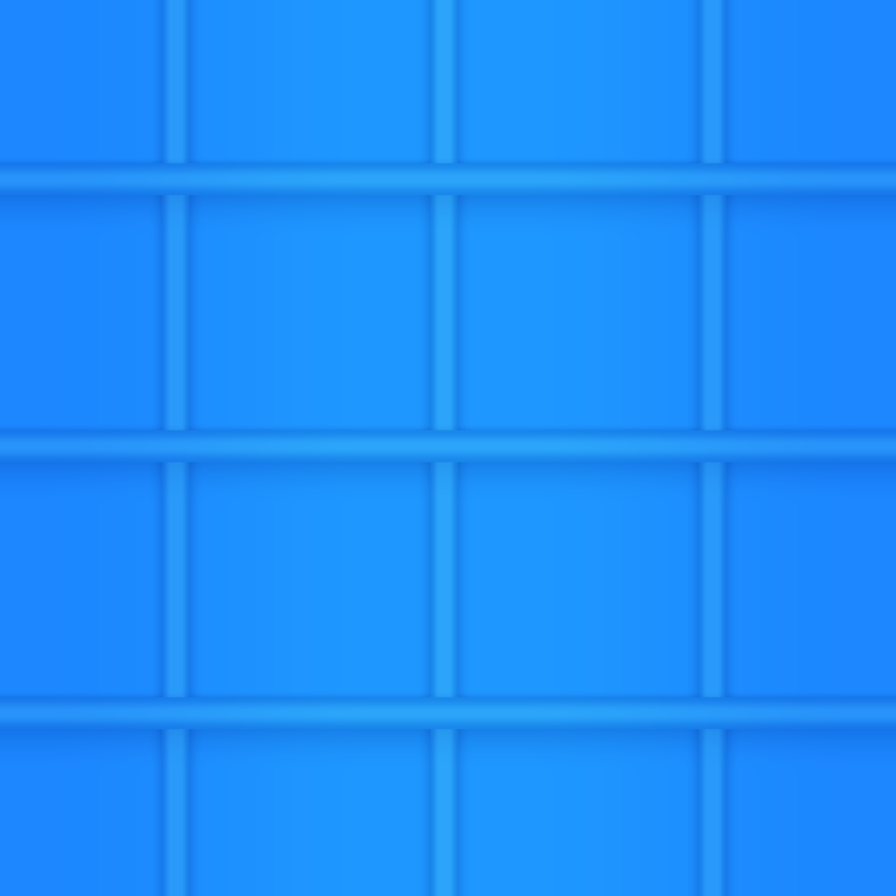
Write a Shadertoy shader that draws this pattern.

```glsl
// Blue panel wall crossed by three upright and three level rounded bars with soft shadows.

const vec2  PITCH       = vec2(0.2995, 0.2980);  // spacing of upright and level bars
const vec2  CENTER      = vec2(0.4957, 0.5020);  // middle crossing
const vec2  HALF_WIDTH  = vec2(0.0155, 0.0178);  // half width of upright and level bars
const vec3  WALL        = vec3(0.118, 0.592, 1.000);
const vec3  BAR_CORE    = vec3(0.168, 0.645, 0.980);
const vec3  BAR_EDGE    = vec3(0.095, 0.525, 0.920);
const vec3  SHADOW_TINT = vec3(0.72, 0.82, 0.895);
const vec3  SIDE_TINT   = vec3(0.93, 0.895, 1.000);
const float SIDE_REACH  = 0.016;   // shadow beside upright bars
const float ABOVE_REACH = 0.008;   // thin shade above level bars
const float BELOW_REACH = 0.048;   // cast shadow below level bars

// Signed offset to the nearest bar centre on each axis
vec2 barOffset(vec2 p) {
    return (fract((p - CENTER) / PITCH + 0.5) - 0.5) * PITCH;
}

// Rounded highlight: dark rim rising to a bright core
vec3 barColor(float dist, float halfWidth, float core) {
    return mix(BAR_EDGE, BAR_CORE, 1.0 - smoothstep(core, 1.0, dist / halfWidth));
}

// Shade that fades with distance from an edge
float fade(float dist, float reach) {
    float t = clamp(1.0 - dist / reach, 0.0, 1.0);
    return t * t;
}

void mainImage(out vec4 fragColor, in vec2 fragCoord) {
    vec2 uv = fragCoord / iResolution.xy;
    vec2 soft = 1.0 / iResolution.xy;
    vec2 offset = barOffset(uv);
    vec2 dist = abs(offset);
    vec2 gap = dist - HALF_WIDTH;
    vec2 cover = 1.0 - smoothstep(-soft, soft, gap);

    // Wall with contact shade along the upright bars
    vec3 color = mix(WALL, WALL * SHADOW_TINT, 0.75 * fade(max(gap.x, 0.0), SIDE_REACH));

    // Upright bars
    color = mix(color, barColor(dist.x, HALF_WIDTH.x, 0.35), cover.x);

    // Level bars shade what lies behind them, mostly downward
    float reach = offset.y < 0.0 ? BELOW_REACH : ABOVE_REACH;
    float strength = (offset.y < 0.0 ? 0.85 : 0.65) * mix(1.0, 0.55, cover.x);
    color *= mix(vec3(1.0), SHADOW_TINT, strength * fade(max(gap.y, 0.0), reach));

    // Level bars in front
    color = mix(color, barColor(dist.y, HALF_WIDTH.y, 0.10), cover.y);

    // Light falls off toward the left and right sides
    float side = smoothstep(0.08, 0.46, abs(uv.x - 0.5));
    color *= mix(vec3(1.0), SIDE_TINT, side);

    fragColor = vec4(color, 1.0);
}
```
